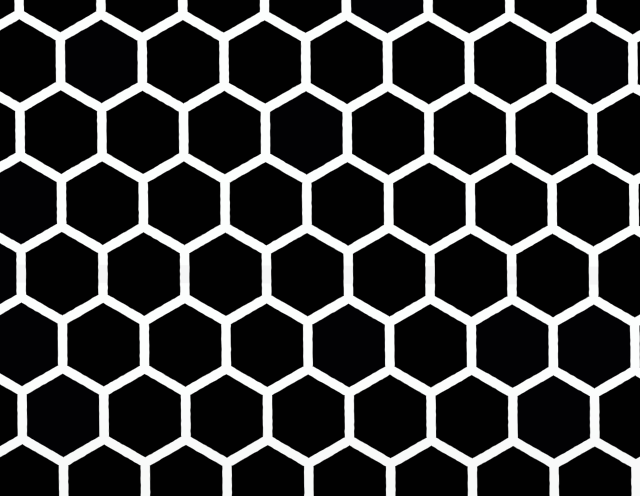
Give the GLSL for this pattern, as a Shadertoy shader.

```glsl
const float PITCH = 0.16487;                // cell spacing, in canvas heights
const float HALF_LINE = 0.0587;             // half wall width, in cell spacings
const vec2 ANCHOR = vec2(-0.0258, -0.0537); // centre of cell zero
const vec2 SKEW = vec2(0.0074, 0.0035);     // slight lean of the lattice
const vec2 LATTICE = vec2(1.0, 1.7320508);

float hash(vec2 p) {
    vec3 q = fract(vec3(p.xyx) * 0.1031);
    q += dot(q, q.yzx + 33.33);
    return fract((q.x + q.y) * q.z);
}

float valueNoise(vec2 p) {
    vec2 i = floor(p), f = fract(p);
    f = f * f * (3.0 - 2.0 * f);
    float low = mix(hash(i), hash(i + vec2(1, 0)), f.x);
    float high = mix(hash(i + vec2(0, 1)), hash(i + vec2(1, 1)), f.x);
    return mix(low, high, f.y);
}

// Offset from the nearest cell centre in a pointy-top hexagon lattice
vec2 hexOffset(vec2 p) {
    vec2 a = p - LATTICE * round(p / LATTICE);
    vec2 shifted = p - 0.5 * LATTICE;
    vec2 b = shifted - LATTICE * round(shifted / LATTICE);
    return dot(a, a) < dot(b, b) ? a : b;
}

// Distance from a point inside the cell to its nearest side
float sideDistance(vec2 offset) {
    vec2 q = abs(offset);
    return 0.5 - max(q.x, dot(q, vec2(0.5, 0.8660254)));
}

vec3 cellColor(vec2 cell) {
    float blue = step(0.8, hash(cell + 50.0));
    return mix(vec3(0.004), vec3(0.006, 0.006, 0.014), blue);
}

// Near-white walls with a pale central band and a faint fade at the bottom
vec3 wallColor(vec2 p, float height) {
    float band = 1.0 - smoothstep(0.10, 0.12, abs(p.y));
    float fade = 1.0 - smoothstep(0.0, 0.3, height);
    return vec3(0.99, 0.995, 0.993) - 0.03 * band - 0.02 * fade;
}

void mainImage(out vec4 fragColor, in vec2 fragCoord) {
    vec2 uv = (fragCoord - 0.5 * iResolution.xy) / iResolution.y;
    vec2 p = (uv + SKEW * uv.yx - ANCHOR) / PITCH;
    vec2 offset = hexOffset(p);
    vec2 cell = round((p - offset) / (0.5 * LATTICE));

    // Softened wall edge with slight roughness
    float roughness = 0.006 * (valueNoise(p * 24.0 + 400.0) - 0.5);
    float softness = max(0.8 / iResolution.y, 0.0014) / PITCH;
    float edge = sideDistance(offset) - HALF_LINE + roughness;
    float inside = smoothstep(-softness, softness, edge);

    vec3 color = mix(wallColor(p, uv.y + 0.5), cellColor(cell), inside);
    fragColor = vec4(color, 1.0);
}
```
